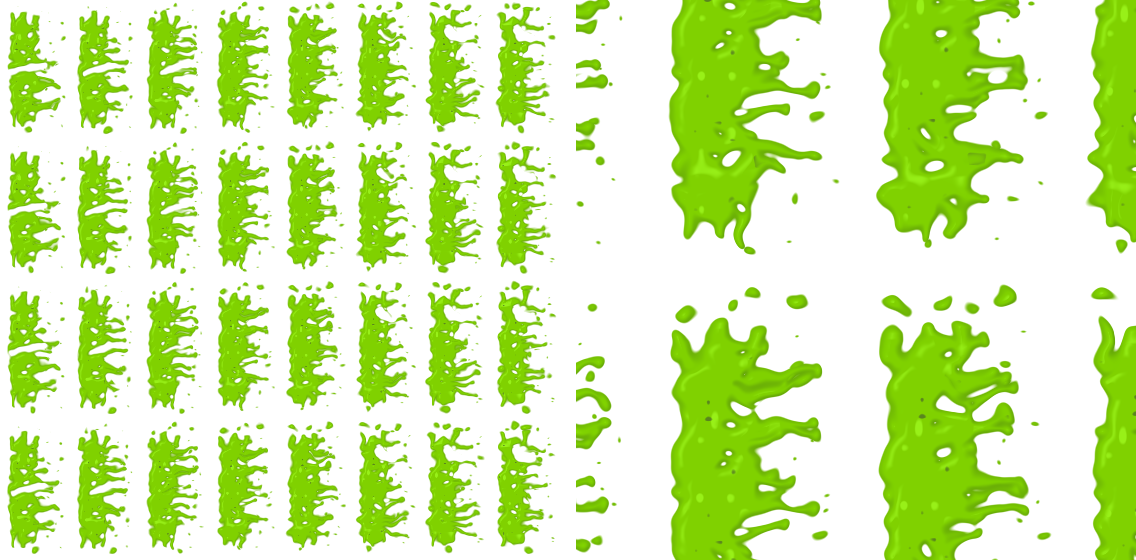
Left: the whole. Right: its middle third, enlarged.
This pattern is drawn by a Shadertoy shader. Its source:

```glsl
// Eight by four grid of glossy green slime splats that slowly change from frame to frame.

const vec2 GRID = vec2(8.0, 4.0);
const vec3 PAPER = vec3(1.0);
const vec3 SLIME = vec3(0.50, 0.82, 0.0);
const vec3 RIM = vec3(0.40, 0.66, 0.03);
const vec3 GLINT = vec3(0.62, 0.97, 0.12);
const vec3 SPECK = vec3(0.30, 0.42, 0.16);

float hash(float n) { return fract(sin(n * 12.9898 + 4.1) * 4375.85); }

float hash2(vec2 p) { return fract(sin(dot(p, vec2(127.1, 311.7))) * 4375.85); }

float noise(vec2 p) {
    vec2 i = floor(p), f = fract(p);
    f = f * f * (3.0 - 2.0 * f);
    return mix(mix(hash2(i), hash2(i + vec2(1, 0)), f.x),
               mix(hash2(i + vec2(0, 1)), hash2(i + vec2(1, 1)), f.x), f.y);
}

// Value in 0..1 that wanders smoothly with age
float drift(float seed, float age) {
    return 0.5 + 0.5 * sin(6.283 * hash(seed) + age * (0.4 + 0.7 * hash(seed + 0.37)));
}

float smoothMin(float a, float b, float k) {
    float h = max(k - abs(a - b), 0.0) / k;
    return min(a, b) - 0.25 * h * h * k;
}

float carve(float d, float hole, float k) { return -smoothMin(-d, hole, k); }

float capsule(vec2 p, vec2 a, vec2 b, float ra, float rb) {
    vec2 ab = b - a;
    float h = clamp(dot(p - a, ab) / dot(ab, ab), 0.0, 1.0);
    return length(p - a - ab * h) - mix(ra, rb, h);
}

vec2 warp(vec2 p, float age) {
    vec2 coarse = vec2(noise(p * 7.0 + age * 0.5), noise(p * 7.0 + 40.0 - age * 0.4));
    vec2 fine = vec2(noise(p * 14.0 + 17.0), noise(p * 14.0 + 63.0 + age * 0.3));
    return p + 0.075 * (coarse - 0.5) + 0.03 * (fine - 0.5);
}

// Distance to one splat; the cell is 1 wide and 2 high
float splat(vec2 cellPos, float age) {
    vec2 p = warp(cellPos, age);
    float d = 1.0;
    // Thick body, narrower at both ends
    for (float i = 0.0; i < 9.0; i++) {
        float t = i / 8.0;
        vec2 c = vec2(0.29 + 0.08 * drift(i, age), mix(0.37, 1.62, t));
        float r = mix(0.11, 0.165, sqrt(4.0 * t * (1.0 - t))) + 0.03 * drift(i + 20.0, age);
        d = smoothMin(d, length(p - c) - r, 0.06);
    }
    // Tapered fingers with rounded tips on the right
    for (float i = 0.0; i < 17.0; i++) {
        float y = mix(0.40, 1.66, (i + 0.6 * hash(i + 40.0)) / 17.0);
        vec2 tip = vec2(0.50 + 0.31 * drift(i + 60.0, age), y + 0.17 * (drift(i + 80.0, age) - 0.3));
        d = smoothMin(d, capsule(p, vec2(0.40, y), tip, 0.048, 0.016), 0.03);
        d = smoothMin(d, length(p - tip) - 0.018 - 0.016 * hash(i + 95.0), 0.03);
    }
    // Bumps on the left edge
    for (float i = 0.0; i < 9.0; i++) {
        vec2 c = vec2(0.15 + 0.04 * drift(i + 110.0, age), 0.36 + 0.155 * i + 0.06 * drift(i + 120.0, age));
        d = smoothMin(d, length(p - c) - 0.03 - 0.02 * hash(i + 130.0), 0.05);
    }
    // Lobes at the top and drips at the bottom
    for (float i = 0.0; i < 3.0; i++) {
        float x = 0.20 + 0.13 * i;
        vec2 top = vec2(x - 0.03 + 0.04 * i, 1.74 + 0.09 * drift(i + 140.0, age));
        vec2 low = vec2(x, 0.20 + 0.08 * drift(i + 150.0, age));
        d = smoothMin(d, capsule(p, vec2(x, 1.60), top, 0.04, 0.038), 0.04);
        d = smoothMin(d, capsule(p, vec2(x, 0.42), low, 0.05, 0.03), 0.04);
    }
    // Early slit across the middle and late hollow near the top
    float slit = mix(0.035, -0.1, smoothstep(2.0, 3.8, age));
    d = carve(d, capsule(p, vec2(0.10 + 0.13 * min(age, 1.5), 0.95), vec2(0.64, 1.06), slit, slit + 0.02), 0.03);
    float hollow = mix(-0.1, 0.085, smoothstep(3.2, 6.0, age));
    d = carve(d, capsule(p, vec2(0.40, 1.53), vec2(0.60, 1.44), hollow, hollow - 0.03), 0.04);
    // Scattered holes
    for (float i = 0.0; i < 15.0; i++) {
        vec2 c = vec2(0.27 + 0.45 * hash(i + 170.0), 0.35 + 0.09 * i) + 0.07 * drift(i + 190.0, age);
        d = carve(d, length((p - c) * vec2(0.8, 1.1)) - 0.036 * drift(i + 210.0, age), 0.015);
    }
    // Loose droplets to the right
    for (float i = 0.0; i < 13.0; i++) {
        vec2 c = vec2(0.68 + 0.20 * drift(i + 230.0, age), 0.20 + 0.125 * i + 0.08 * drift(i + 250.0, age));
        float size = hash(i + 270.0);
        d = min(d, length((p - c) * vec2(0.75, 1.0)) - 0.006 - 0.022 * size * size);
    }
    // Drops that break off above and below as age grows
    for (float i = 0.0; i < 4.0; i++) {
        vec2 c = vec2(0.18 + 0.16 * i + 0.08 * drift(i + 290.0, age), 1.85 + 0.08 * drift(i + 300.0, age));
        float r = (0.02 + 0.03 * drift(i + 310.0, age)) * smoothstep(0.5 * i, 0.5 * i + 2.0, age);
        d = min(d, length((p - c) * vec2(0.75, 1.0)) - r + 0.004);
    }
    vec2 fallen = vec2(0.26 + 0.35 * drift(320.0, age), 0.16);
    return min(d, length((p - fallen) * vec2(0.8, 1.0)) - 0.02 - 0.025 * drift(321.0, age));
}

vec3 shade(vec2 p, float d, float age) {
    vec2 toLight = vec2(-0.02, 0.016);
    float facing = (splat(p + toLight, age) - d) / length(toLight);
    float inside = smoothstep(0.02, 0.05, -d);
    vec3 color = mix(SLIME, RIM, (0.65 - 0.3 * facing) * smoothstep(-0.028, -0.004, d));
    float edgeGlint = smoothstep(0.5, 0.9, facing) * smoothstep(0.02, 0.0, abs(d + 0.045));
    float spotGlint = inside * smoothstep(0.78, 0.88, noise(p * vec2(14.0, 11.0) + age * 0.4));
    color = mix(color, GLINT, max(0.6 * edgeGlint, 0.8 * spotGlint));
    float speck = inside * smoothstep(0.88, 0.95, noise(p * vec2(17.0, 24.0) + 9.0 - age * 0.3));
    return mix(color, SPECK, 0.75 * speck);
}

void mainImage(out vec4 fragColor, in vec2 fragCoord) {
    vec2 grid = fragCoord / iResolution.xy * GRID;
    vec2 cell = floor(grid);
    vec2 p = fract(grid) * vec2(1.0, 2.0);
    // Frames advance down each column, then to the next column
    float age = cell.x + (GRID.y - 1.0 - cell.y) / GRID.y;
    float edge = GRID.x / iResolution.x;
    float d = splat(p, age);
    vec3 color = PAPER;
    if (d < edge) color = mix(PAPER, shade(p, d, age), smoothstep(edge, -edge, d));
    fragColor = vec4(color, 1.0);
}
```
